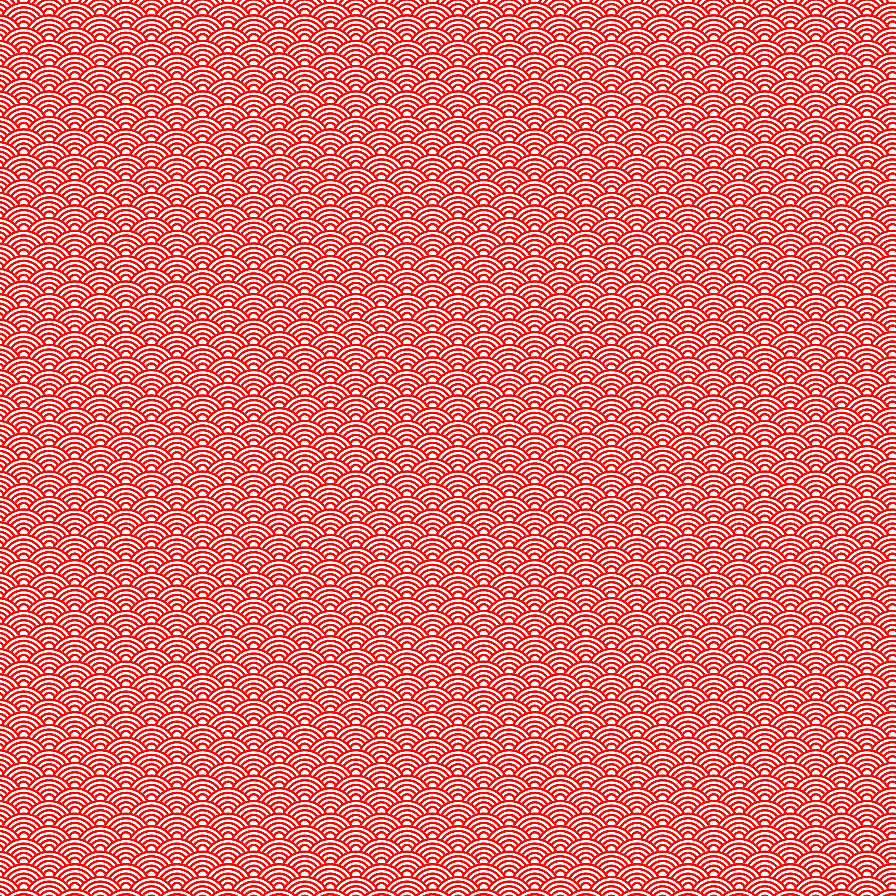
Reproduce this pattern procedurally as a WebGL 2 fragment shader.

```glsl
#version 300 es
precision highp float;

uniform vec2 u_resolution;
out vec4 fragColor;

// White amount inside a scale: five red rings around a white dome
float ringWhite(float radius, float blur) {
    float depth = (1.0 - radius) / 0.185;
    float nearestRing = clamp(floor(depth + 0.25), 0.0, 4.0) + 0.25;
    float halfWidth = 0.25;
    float softness = blur / 0.185;
    return smoothstep(halfWidth - softness, halfWidth + softness, abs(depth - nearestRing));
}

void main() {
    vec2 uv = gl_FragCoord.xy / u_resolution;

    // One unit is the radius of a scale; rows are half a radius apart
    vec2 p = (uv - vec2(0.0264, 0.970)) * vec2(35.06, 35.36);
    float blur = 0.3 * 35.2 / min(u_resolution.x, u_resolution.y);

    float firstRow = floor(2.0 * (p.y - 1.0));
    float white = 0.0;

    // Overlap the rows from back to front, every other one shifted sideways
    for (int i = 4; i >= 0; i--) {
        float row = firstRow + float(i);
        vec2 fromCentre = vec2(mod(p.x + row + 1.0, 2.0) - 1.0, p.y - 0.5 * row);
        float radius = length(fromCentre);
        float coverage = 1.0 - smoothstep(1.0 - blur, 1.0 + blur, radius);
        white = mix(white, ringWhite(radius, blur), coverage);
    }

    vec3 red = vec3(1.0, 0.0, 0.0);
    fragColor = vec4(mix(red, vec3(1.0), white), 1.0);
}
```
